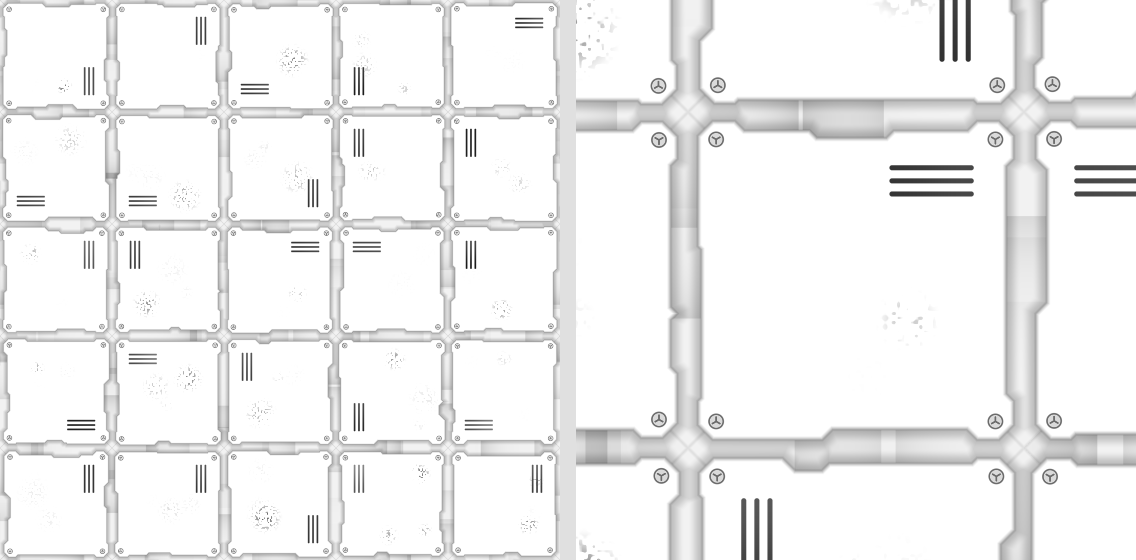
Left: the whole. Right: its middle third, enlarged.
A Shadertoy shader for this texture:

```glsl
// Five by five white armour panels with notched edges, screws, vents and faint wear over grey ducts.

const float REPEATS = 5.0;
// Lengths below are in units of one repeat
const vec2 MARGIN = vec2(0.021, 0.034);       // least and greatest gap at the tabs
const vec2 NOTCH_DEPTH = vec2(0.010, 0.038);
const float STEP_DEPTH = 0.022;
const float CHAMFER = 0.045;
const float RIM_WIDTH = 0.014;
const float SHADOW_REACH = 0.042;
const float SCREW_INSET = 0.056;
const float SCREW_RADIUS = 0.021;
const vec2 VENT_OFFSET = vec2(0.295, 0.225);
const float VENT_PITCH = 0.039;
const float VENT_HALF_LENGTH = 0.118;
const float VENT_HALF_WIDTH = 0.0075;
const float GRAIN_SCALE = 75.0;
const float WHITE = 1.0, DUCT = 0.95, RIM = 0.72, SCREW_DARK = 0.42;
const vec2 VENT_TONE = vec2(0.08, 0.34);

// Integer hash of a wrapped cell and a salt
vec3 hash(vec2 cell, int salt) {
    uvec3 v = uvec3(ivec3(ivec2(cell), salt)) * 1664525u + 1013904223u;
    v.x += v.y * v.z; v.y += v.z * v.x; v.z += v.x * v.y;
    v ^= v >> 16u;
    v.x += v.y * v.z; v.y += v.z * v.x; v.z += v.x * v.y;
    return vec3(v >> 8u) / 16777216.0;
}

float noise(vec2 p) {
    vec2 i = floor(p), f = fract(p);
    f = f * f * (3.0 - 2.0 * f);
    vec2 o = vec2(0, 1);
    return mix(mix(hash(i, 90).x, hash(i + o.yx, 90).x, f.x),
               mix(hash(i + o, 90).x, hash(i + o.yy, 90).x, f.x), f.y);
}

// Side distance with a 45 degree recess along span
float notch(float d, float t, vec2 span, float depth) {
    float slope = max(d + span.x - t, d + t - span.y) * 0.7071;
    return min(d, max(d - depth, slope));
}

// Inside-positive panel distance; tabs receives the distance to each unnotched side
float panel(vec2 f, vec2 cell, out vec4 tabs) {
    vec4 d = vec4(f, 1.0 - f);
    float inside = 1.0;
    for (int i = 0; i < 4; i++) {
        vec3 a = hash(cell, 10 + i), b = hash(cell, 20 + i);
        float t = i % 2 == 0 ? f.y : f.x;
        tabs[i] = d[i] - mix(MARGIN.x, MARGIN.y, a.x);
        vec2 span = vec2(b.z < 0.25 ? 0.4 : 0.14, b.z > 0.75 ? 0.6 : 0.86);
        float depth = mix(NOTCH_DEPTH.x, NOTCH_DEPTH.y, b.x * b.x);
        float start = mix(0.2, 0.5, a.z);
        float cut = notch(tabs[i], t, span, depth);
        float stepCut = notch(tabs[i], t, vec2(start, start + 0.15 + 0.2 * b.y),
                              depth + STEP_DEPTH * step(0.5, a.y));
        inside = min(inside, min(cut, stepCut));
    }
    vec2 corner = min(tabs.xy, tabs.zw);
    return min(inside, (corner.x + corner.y - CHAMFER) * 0.7071);
}

// Duct segments between crossings, each fading away from its joint
float ductTone(vec2 p, float px) {
    vec2 line = round(p), off = abs(p - line);
    bool upright = off.x < off.y;
    vec2 id = mod(upright ? vec2(line.x, floor(p.y)) : vec2(floor(p.x), line.y), REPEATS);
    float t = fract(upright ? p.y : p.x), tone = DUCT;
    for (int k = 0; k < 3; k++) {
        vec3 r = hash(id, (upright ? 40 : 50) + k);
        float run = (t - mix(0.18, 0.82, r.x)) * (r.y < 0.5 ? 1.0 : -1.0);
        tone -= 0.16 * r.z * smoothstep(-px, px, run) * exp(-9.0 * max(run, 0.0));
    }
    float crease = 1.0 - smoothstep(0.0, 0.012, abs(off.x - off.y));
    return tone - 0.07 * crease;
}

// Coverage of a screw: ring and three spokes
float screw(vec2 s, float px) {
    float r = length(s);
    vec2 m = vec2(abs(s.x), s.y), arm = vec2(0.866, -0.5);
    float reach = SCREW_RADIUS * 0.6;
    float spokes = min(length(s - vec2(0, clamp(s.y, 0.0, reach))),
                       length(m - arm * clamp(dot(m, arm), 0.0, reach)));
    float d = min(abs(r - SCREW_RADIUS) - 0.0025, spokes - 0.003);
    return max(1.0 - smoothstep(-px, px, d), 0.25 * step(r, SCREW_RADIUS));
}

void mainImage(out vec4 fragColor, in vec2 fragCoord) {
    vec2 p = fragCoord / iResolution.y * REPEATS;
    float px = 0.7 * REPEATS / iResolution.y;
    vec2 cell = mod(floor(p), REPEATS), f = fract(p);

    // Ducts, shaded by the four nearest panels
    float tone = ductTone(p, px), edge = -1.0;
    vec4 tabs;
    for (int i = 0; i < 4; i++) {
        vec2 near = floor(p - 0.5) + vec2(i % 2, i / 2);
        float d = panel(p - near, mod(near, REPEATS), tabs);
        tone *= mix(0.79, 1.0, smoothstep(0.0, SHADOW_REACH, -d));
        edge = max(edge, d);
    }

    // Panel face with soft rim and outline
    float face = mix(RIM, WHITE, smoothstep(0.0, RIM_WIDTH, edge));
    tone = mix(tone, face, smoothstep(-px, px, edge));
    tone -= 0.07 * (1.0 - smoothstep(0.0, 0.006, abs(edge)));

    // Worn patches of grain
    float grain = smoothstep(0.66, 0.85, noise(p * GRAIN_SCALE));
    for (int k = 0; k < 3; k++) {
        vec3 r = hash(cell, 60 + k), s = hash(cell, 70 + k);
        float patchMask = 1.0 - smoothstep(0.02, mix(0.07, 0.17, s.x), length(f - 0.2 - 0.6 * r.xy));
        tone -= 0.5 * r.z * r.z * r.z * patchMask * grain * step(RIM_WIDTH, edge);
    }

    // Screws in the four corners
    panel(f, cell, tabs);
    tone = mix(tone, SCREW_DARK, screw(min(tabs.xy, tabs.zw) - SCREW_INSET, px));

    // Three vent slots in a random corner
    vec3 r = hash(cell, 80), shade = hash(cell, 81);
    bool upright = r.x < 0.6;
    vec2 q = f - 0.5 - sign(r.yz - 0.5) * (upright ? VENT_OFFSET : VENT_OFFSET.yx);
    q = upright ? q : q.yx;
    q.x -= VENT_PITCH * clamp(round(q.x / VENT_PITCH), -1.0, 1.0);
    float slot = length(vec2(q.x, max(abs(q.y) - VENT_HALF_LENGTH, 0.0))) - VENT_HALF_WIDTH;
    float fade = 0.2 * shade.y * smoothstep(-VENT_HALF_LENGTH, VENT_HALF_LENGTH, q.y);
    float ventTone = mix(VENT_TONE.x, VENT_TONE.y, shade.x) + fade;
    tone = mix(tone, ventTone, 1.0 - smoothstep(-px, px, slot));

    fragColor = vec4(vec3(clamp(tone, 0.0, 1.0)), 1.0);
}
```
